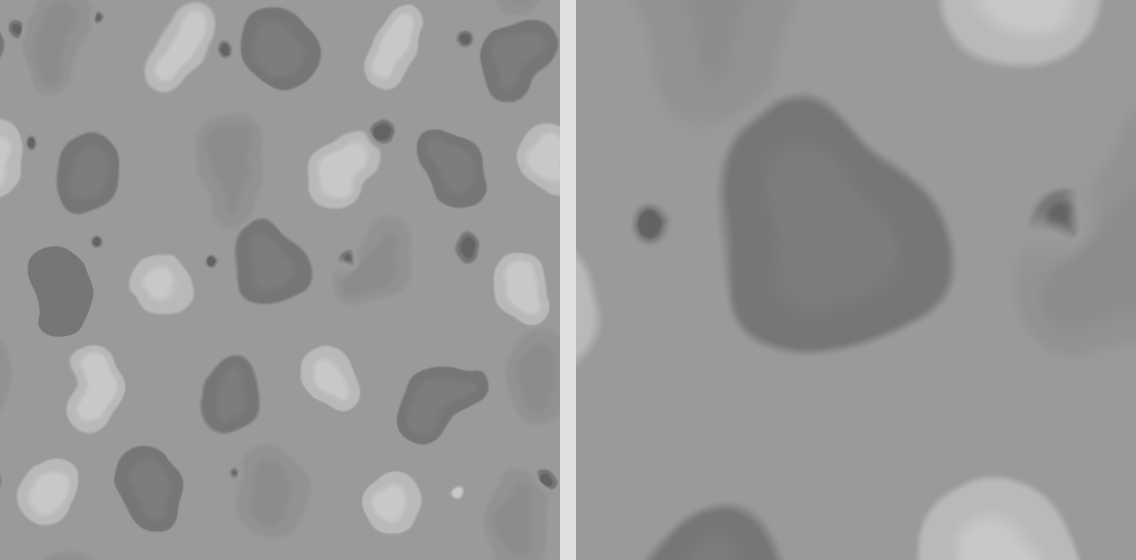
Left, the full canvas; right, a detail of the centre.
This pattern is drawn by a Shadertoy shader. Its source:

```glsl
// Scattered soft pebbles on a flat grey ground: light, dark and faint bent blobs
// with a tinted core, plus small dots in the gaps. Each blob is two tapered
// capsules on a jittered, staggered grid; the nearest one colours the pixel.

const vec3 GROUND     = vec3(0.612, 0.600, 0.604);
const vec3 LIGHT_RIM  = vec3(0.725);
const vec3 LIGHT_CORE = vec3(0.785);
const vec3 DARK_RIM   = vec3(0.463);
const vec3 DARK_CORE  = vec3(0.490);
const vec3 DEEP_CORE  = vec3(0.390);
const vec3 FAINT_RIM  = vec3(0.578, 0.574, 0.574);
const vec3 FAINT_CORE = vec3(0.549);

const int   CELLS      = 5;      // grid cells along one side
const float STAGGER    = 0.42;   // shift of odd rows, in cells
const float JITTER     = 0.32;   // random offset range, in cells
const float REACH      = 0.17;   // farthest extent of any blob
const float SEAM       = 0.004;  // half gap kept between touching blobs
const float WOBBLE     = 0.010;  // outline distortion
const float DOT_CHANCE = 0.56;
const float LIGHT_DOTS = 0.27;   // share of the dots that are light

struct Blob {
    float dist, radius, soft, coreAmount;
    vec3 rim, core;
};

vec4 hash4(vec2 p) {
    vec4 q = fract(p.xyxy * vec4(0.1031, 0.1030, 0.0973, 0.1099));
    q += dot(q, q.wzxy + 33.33);
    return fract((q.xxyz + q.yzzw) * q.zywx);
}

// Smooth value noise, two channels in -1..1
vec2 noise2(vec2 p) {
    vec2 i = floor(p), f = fract(p);
    f = f * f * f * (f * (f * 6.0 - 15.0) + 10.0);
    vec2 low  = mix(hash4(i).xy, hash4(i + vec2(1, 0)).xy, f.x);
    vec2 high = mix(hash4(i + vec2(0, 1)).xy, hash4(i + vec2(1, 1)).xy, f.x);
    return 2.0 * mix(low, high, f.y) - 1.0;
}

// Capsule from the origin to tip, its radius going from r0 to r1
float taperedCapsule(vec2 p, vec2 tip, float r0, float r1) {
    float t = clamp(dot(p, tip) / dot(tip, tip), 0.0, 1.0);
    return length(p - tip * t) - mix(r0, r1, t);
}

float smoothMin(float a, float b, float k) {
    float h = max(k - abs(a - b), 0.0) / k;
    return min(a, b) - 0.25 * h * h * k;
}

vec2 heading(float angle) { return vec2(sin(angle), cos(angle)); }

// Two arms leaving a joint, bent against each other
float bentBlob(vec2 p, float radius, float arm, vec4 h) {
    float tilt = 2.0 * (h.x - 0.5);
    float bend = 1.1 * (h.y - 0.5);
    vec2 ends = radius * mix(vec2(0.66), vec2(1.06), h.zw);
    float upper = taperedCapsule(p, arm * heading(tilt + bend), radius, ends.x);
    float lower = taperedCapsule(p, -arm * heading(tilt - bend), radius, ends.y);
    return smoothMin(upper, lower, 0.012);
}

Blob pebble(vec2 p, vec2 cell, vec4 shape) {
    vec4 h = hash4(cell + 71.0);
    // Shuffled rank 0..24 gives fixed shares of the three kinds
    float rank = 5.0 * mod(2.0 * cell.x + cell.y * cell.y * cell.y, 5.0) + cell.x;
    bool light = rank < 9.5, faint = rank > 18.5;
    float size = light ? 0.83 : faint ? 1.08 : 1.0;
    float radius = size * mix(0.044, 0.061, h.x);
    float arm = size * mix(0.060, 0.015, h.x);
    bool plain = h.y < 0.12 && !faint;
    float soft = faint ? 0.007 : plain ? 0.0015 : mix(0.0025, 0.005, h.z);
    vec3 rim  = light ? LIGHT_RIM : faint ? FAINT_RIM : DARK_RIM;
    vec3 core = light ? LIGHT_CORE : faint ? FAINT_CORE
              : h.w < 0.12 ? DEEP_CORE : DARK_CORE;
    return Blob(bentBlob(p, radius, arm, shape), radius, soft,
                plain ? 0.0 : 1.0, rim, core);
}

Blob smallDot(vec2 p, vec2 cell, vec4 shape) {
    vec4 h = hash4(cell + 137.0);
    bool light = h.y < LIGHT_DOTS;
    float radius = mix(0.006, 0.021, h.x * h.x);
    float dist = bentBlob(p, radius, radius * mix(0.2, 0.8, h.z), shape);
    return Blob(h.w < DOT_CHANCE ? dist : 1.0, radius, 0.0035, 1.0,
                light ? LIGHT_RIM : DARK_RIM, light ? LIGHT_CORE : DEEP_CORE);
}

void mainImage(out vec4 fragColor, in vec2 fragCoord) {
    float side = min(iResolution.x, iResolution.y);
    vec2 uv = fragCoord / side;
    vec2 warped = uv + WOBBLE * noise2(uv * 11.0) + 0.2 * WOBBLE * noise2(uv * 29.0 + 40.0);

    // Nearest blob and the distance to the runner-up
    Blob nearest = Blob(1.0, 1.0, 0.01, 0.0, GROUND, GROUND);
    float second = 1.0;
    for (int k = 0; k < 2 * CELLS * CELLS; k++) {
        int index = k / 2;
        bool isDot = k % 2 == 1;
        vec2 cell = vec2(index % CELLS, index / CELLS);
        vec4 place = hash4(cell + (isDot ? 211.0 : 19.0));
        vec2 center = cell + (isDot ? vec2(1.0, 0.72) : vec2(0.5));
        center += vec2(STAGGER * mod(cell.y, 2.0), 0.0) + JITTER * (place.xy - 0.5);
        vec2 p = warped - center / float(CELLS);
        p -= round(p);
        if (dot(p, p) > REACH * REACH) continue;

        vec4 shape = hash4(cell + (isDot ? 307.0 : 43.0));
        Blob blob;
        if (isDot) blob = smallDot(p, cell, shape);
        else blob = pebble(p, cell, shape);
        second = min(second, max(blob.dist, nearest.dist));
        if (blob.dist < nearest.dist) nearest = blob;
    }

    // Tinted core inside a rim, then the soft outline
    float depth = -nearest.dist / nearest.radius + 0.14 * noise2(uv * 17.0 + 9.0).x;
    float core = nearest.coreAmount * smoothstep(0.28, 0.62, depth);
    float outline = max(nearest.dist, 0.5 * (nearest.dist - second) + SEAM);
    float soft = max(nearest.soft, 0.8 / side);
    float cover = 1.0 - smoothstep(-soft, soft, outline);
    fragColor = vec4(mix(GROUND, mix(nearest.rim, nearest.core, core), cover), 1.0);
}
```
